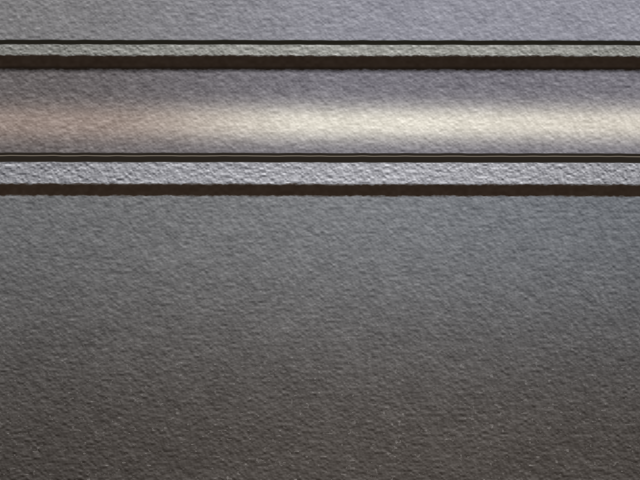
Give the GLSL for this texture, as a Shadertoy shader.

```glsl
float hash(vec2 cell) {
    uvec2 q = uvec2(ivec2(cell)) * uvec2(1597u, 3571u);
    uint n = (q.x ^ (q.y << 7u)) * 7919u;
    n = (n ^ (n >> 15u)) * 73277u;
    n = (n ^ (n >> 13u)) * 9973u;
    return float((n ^ (n >> 16u)) & 65535u) / 65535.0;
}

float valueNoise(vec2 p) {
    vec2 cell = floor(p), f = fract(p);
    f = f * f * (3.0 - 2.0 * f);
    return mix(mix(hash(cell), hash(cell + vec2(1, 0)), f.x),
               mix(hash(cell + vec2(0, 1)), hash(cell + vec2(1, 1)), f.x), f.y);
}

float grainHeight(vec2 p) {
    return 0.65 * valueNoise(p * vec2(125, 165))
         + 0.35 * valueNoise(p * vec2(230, 270) + 37.0);
}

// Soft-edged horizontal strip between two depths
float strip(float depth, float top, float bottom, float soft) {
    return smoothstep(top - soft, top + soft, depth)
         * (1.0 - smoothstep(bottom - soft, bottom + soft, depth));
}

void mainImage(out vec4 fragColor, in vec2 fragCoord) {
    vec2 uv = fragCoord / iResolution.xy;
    vec2 p = fragCoord / iResolution.y;
    float wobble = valueNoise(vec2(p.x * 45.0, 3.0)) - 0.5;
    float depth = 1.0 - uv.y - 0.002 * (uv.x - 0.5) + 0.001 * wobble;

    // Lower panel, fading into warm shadow
    float fall = smoothstep(0.38, 0.98, depth);
    vec3 color = mix(vec3(0.465, 0.468, 0.475), vec3(0.305, 0.285, 0.270), fall);
    float sideLight = exp(-pow((uv.x - 0.6) / 0.5, 2.0));
    color *= 0.86 + 0.17 * sideLight;
    color += vec3(-0.010, 0.0, 0.014) * smoothstep(0.2, 0.9, uv.x) * (1.0 - fall);

    // Top panel
    vec3 topPanel = mix(vec3(0.49, 0.485, 0.49), vec3(0.57, 0.57, 0.61), smoothstep(0.0, 0.7, uv.x));
    color = mix(color, topPanel, 1.0 - smoothstep(0.080, 0.086, depth));

    // Rounded rail with its broad highlight
    vec3 rail = mix(vec3(0.40, 0.38, 0.38), vec3(0.47, 0.46, 0.49), smoothstep(0.0, 0.6, uv.x));
    float sheen = exp(-pow(abs(depth - 0.257) / 0.040, 2.3));
    float glow = smoothstep(0.12, 0.52, uv.x) * (1.0 - 0.16 * smoothstep(0.6, 1.0, uv.x));
    rail = mix(rail, mix(vec3(0.59, 0.53, 0.50), vec3(0.88, 0.86, 0.81), glow), sheen);
    color = mix(color, rail, strip(depth, 0.143, 0.320, 0.002));

    // Bright bevels
    float upperBevel = strip(depth, 0.092, 0.117, 0.004);
    float lowerBevel = strip(depth, 0.338, 0.383, 0.003);
    color = mix(color, vec3(0.57, 0.57, 0.55) * (0.82 + 0.25 * sideLight), upperBevel);
    color = mix(color, vec3(0.60, 0.60, 0.62) * (0.84 + 0.24 * sideLight), lowerBevel);

    // Embossed grain, lit from above
    vec2 lightStep = vec2(0.0010, 0.0028);
    float relief = grainHeight(p) - grainHeight(p + lightStep);
    float speck = grainHeight(p * 0.8 + 5.0) - 0.5;
    float strength = 0.19 + 0.16 * upperBevel + 0.28 * lowerBevel;
    color += relief * strength + speck * mix(0.10, 0.06, fall);
    color += 0.12 * fall * smoothstep(0.70, 0.95, grainHeight(p + 11.0));
    color += 0.025 * (valueNoise(p * vec2(22, 30)) - 0.5);

    // Shadowed grooves
    float edgeGrain = 0.004 * (grainHeight(p + 3.0) - 0.5);
    vec3 brown = vec3(0.165, 0.130, 0.105) + 0.035 * speck;
    color = mix(color, brown, strip(depth + edgeGrain, 0.116, 0.145, 0.003));
    color = mix(color, brown * 1.1, strip(depth + edgeGrain, 0.384, 0.408, 0.003));
    color = mix(color, vec3(0.13, 0.12, 0.10), strip(depth, 0.084, 0.093, 0.002));
    color = mix(color, vec3(0.16, 0.14, 0.12), strip(depth, 0.319, 0.338, 0.002));

    // Fine glints along the groove rims
    color += vec3(0.24, 0.23, 0.21) * strip(depth, 0.3235, 0.3265, 0.0012);
    color *= 1.0 - 0.35 * strip(depth, 0.140, 0.150, 0.004);
    fragColor = vec4(clamp(color, 0.0, 1.0), 1.0);
}
```
